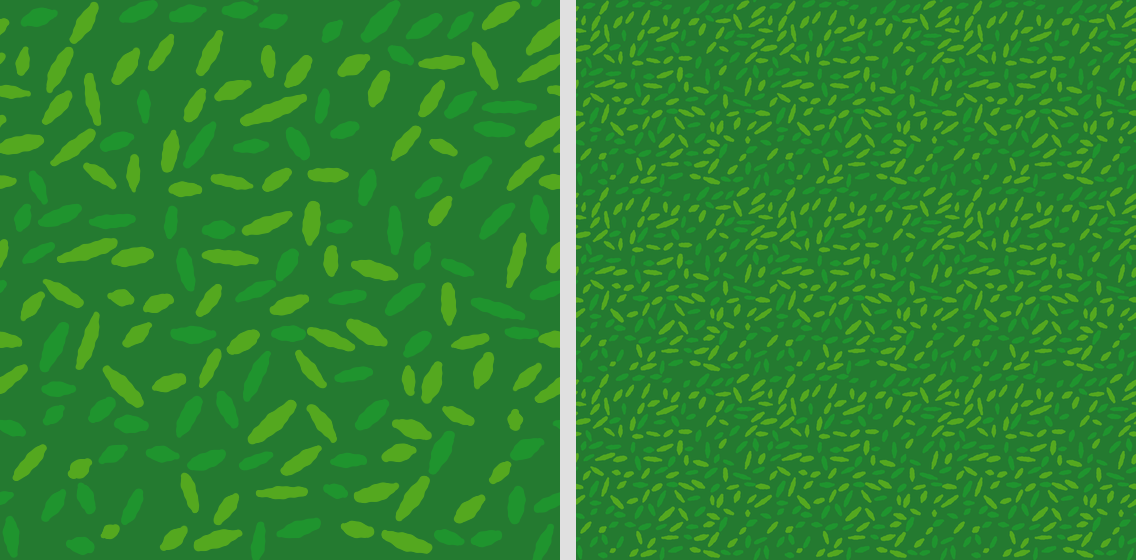
Left: one tile. Right: repeated 3 by 3.
Write a three.js fragment shader that draws this pattern.

```glsl
// Scattered hand-painted grass dabs in two greens on a darker green ground.
// Dabs sit on a jittered, staggered grid that wraps; each one is shortened
// where it would run into a neighbour, then drawn as a bent, tapered capsule.

varying vec2 vUv;

const vec3 GROUND = vec3(0.14, 0.48, 0.19);
const vec3 BRIGHT = vec3(0.33, 0.66, 0.12);
const vec3 DULL = vec3(0.12, 0.58, 0.18);

const vec2 GRID = vec2(12.0, 14.0);             // columns, rows (rows even)
const float JITTER = 0.27;                      // shift of centres, in cells
const float BRIGHT_SHARE = 0.56;                // part of dabs that are bright
const vec2 BRIGHT_REACH = vec2(0.033, 0.080);   // half lengths, min and max
const vec2 DULL_REACH = vec2(0.026, 0.053);
const vec2 HALF_WIDTH = vec2(0.0110, 0.0165);
const float MEAN_ANGLE = 0.70;                  // radians, rising to the right
const float ANGLE_SPREAD = 1.60;
const float CLEARANCE = 0.028;                  // least space between two axes
const float MIN_REACH = 0.012;
const float TAPER = 0.45;
const float BEND = 0.06;
const float WOBBLE = 0.0009;
const float EDGE = 0.0011;                      // half width of the soft edge
const int STEPS = 6;                            // checks along each half dab

struct Dab {
  vec2 centre;
  vec2 dir;
  float reach;
  float bright;
};

vec3 hash3(vec2 p) {
  vec3 q = fract(p.xyx * vec3(0.1031, 0.1030, 0.0973));
  q += dot(q, q.yxz + 33.33);
  return fract((q.xxy + q.yzz) * q.zyx);
}

// Random values of a cell, equal for cells one whole canvas apart
vec3 cellRandom(vec2 cell, float seed) {
  vec2 id = floor(mod(cell + 0.5, GRID));
  return hash3(id * vec2(17.3, 23.7) + seed);
}

float stagger(float row) {
  return 0.5 * floor(mod(row + 0.5, 2.0));
}

Dab makeDab(vec2 cell) {
  vec3 place = cellRandom(cell, 5.2);
  vec3 turn = cellRandom(cell, 71.9);
  vec2 shift = JITTER * (2.0 * place.xy - 1.0);
  float angle = MEAN_ANGLE + ANGLE_SPREAD * (turn.x + turn.y - 1.0);
  Dab dab;
  dab.centre = (cell + 0.5 + vec2(stagger(cell.y), 0.0) + shift) / GRID;
  dab.dir = vec2(cos(angle), sin(angle));
  dab.bright = step(place.z, BRIGHT_SHARE);
  vec2 range = mix(DULL_REACH, BRIGHT_REACH, dab.bright);
  dab.reach = mix(range.x, range.y, turn.z);
  return dab;
}

// True if the point at distance t from its own centre belongs to the other dab
bool blocked(vec2 p, float t, Dab other) {
  float s = clamp(dot(p - other.centre, other.dir), -other.reach, other.reach);
  return t > abs(s) && distance(p, other.centre + s * other.dir) < CLEARANCE;
}

// Free length ahead of (x) and behind (y) the centre
vec2 freeReach(Dab dab, vec2 cell) {
  vec2 free = vec2(dab.reach);
  float stride = dab.reach / float(STEPS);
  for (int j = -2; j <= 2; j++) {
    for (int i = -2; i <= 2; i++) {
      if (i == 0 && j == 0) continue;
      Dab other = makeDab(cell + vec2(float(i), float(j)));
      for (int k = 1; k <= STEPS; k++) {
        float t = stride * float(k);
        if (blocked(dab.centre + t * dab.dir, t, other)) free.x = min(free.x, t - stride);
        if (blocked(dab.centre - t * dab.dir, t, other)) free.y = min(free.y, t - stride);
      }
    }
  }
  return max(free, MIN_REACH);
}

// Distance to the brushed outline; p.x runs along the dab
float dabDistance(vec2 p, vec2 free, vec2 cell) {
  vec3 form = cellRandom(cell, 133.1);
  float width = mix(HALF_WIDTH.x, HALF_WIDTH.y, form.x);
  float halfLength = 0.5 * (free.x + free.y);
  float core = max(halfLength - (1.0 - TAPER) * width, 0.004);
  p.x -= 0.5 * (free.x - free.y);
  p.y += BEND * (2.0 * form.y - 1.0) * p.x * p.x / halfLength;
  float s = clamp(p.x / core, -1.0, 1.0);
  float radius = width * (1.0 - TAPER * s * s + 0.3 * (form.z - 0.5) * s);
  float wave = sin(p.x * 150.0 + form.y * 40.0) + 0.6 * sin(p.x * 330.0 + p.y * 190.0 + form.z * 60.0);
  return length(p - vec2(s * core, 0.0)) - radius + WOBBLE * wave;
}

void main() {
  vec2 cover = vec2(0.0);                       // dull, bright
  for (int j = -1; j <= 1; j++) {
    float row = floor(vUv.y * GRID.y) + float(j);
    float column = floor(vUv.x * GRID.x - stagger(row));
    for (int i = -1; i <= 1; i++) {
      vec2 cell = vec2(column + float(i), row);
      Dab dab = makeDab(cell);
      vec2 rel = vUv - dab.centre;
      vec2 p = vec2(dot(rel, dab.dir), dot(rel, vec2(-dab.dir.y, dab.dir.x)));
      if (abs(p.x) > dab.reach + 0.006 || abs(p.y) > 0.025) continue;
      float d = dabDistance(p, freeReach(dab, cell), cell);
      float ink = 1.0 - smoothstep(-EDGE, EDGE, d);
      cover = max(cover, ink * vec2(1.0 - dab.bright, dab.bright));
    }
  }
  vec3 color = mix(mix(GROUND, DULL, cover.x), BRIGHT, cover.y);
  gl_FragColor = vec4(color, 1.0);
}
```
